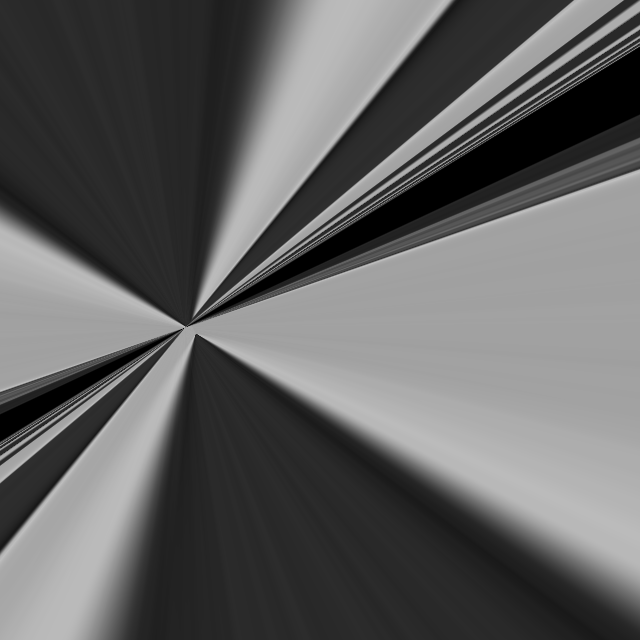
This background is drawn by a Shadertoy shader. Its source:

```glsl
// Grey rays fan out from a point left of the centre, mirrored through it.
// Each shade depends on the folded angle: a soft dark wedge, crisp bands,
// and stripes that crowd together toward a black ray.

float hash(float n) {
    n = fract(n * 0.1031);
    n *= n + 33.33;
    return fract(n * (n + n));
}

float noise(float x) {
    float i = floor(x);
    return mix(hash(i), hash(i + 1.0), smoothstep(0.0, 1.0, x - i));
}

// Angle in degrees; the upper side of the black ray covers 27 to 207
float foldedAngle(vec2 v) {
    vec2 normal = vec2(-0.454, 0.891);
    vec2 tangent = vec2(-0.891, -0.454);
    return 117.0 + degrees(atan(dot(v, tangent), dot(v, normal)));
}

float band(float a, float low, float high, float soft) {
    return smoothstep(low - soft, low + soft, a)
         * (1.0 - smoothstep(high - soft, high + soft, a));
}

void mainImage(out vec4 fragColor, in vec2 fragCoord) {
    vec2 p = fragCoord / iResolution.y - vec2(0.289, 0.488);
    float side = dot(p, vec2(-0.454, 0.891)) < 0.0 ? -1.0 : 1.0;
    float a = foldedAngle(p * side);

    // The wedge tips sit slightly beside the ray centre
    vec2 tip = side < 0.0 ? vec2(0.017, -0.009) : vec2(0.007, -0.002);
    float b = foldedAngle((p - tip) * side);

    // Angular size of about one pixel
    float aa = min(50.0 / (max(length(p), 0.001) * iResolution.y), 6.0);
    float streak = noise(a * 0.45) + 0.5 * noise(a * 1.3) - 0.75;

    // Broad light sectors with brighter rims
    float light = 0.73 - 0.1 * smoothstep(153.0, 174.0, b)
                - 0.08 * (1.0 - smoothstep(53.0, 64.0, b));
    light += 0.1 * exp(-abs(a - 51.6) * 1.3) + 0.12 * exp(-abs(a - 198.9) * 2.5);
    light += 0.012 * streak;

    // Soft dark wedge, deepest near its borders
    float dark = 0.165 - 0.065 * exp(-abs(b - 143.0) / 4.0)
               - 0.045 * exp(-abs(b - 84.0) / 6.0) + 0.018 * streak;
    float wedge = smoothstep(66.0, 80.0, b) * (1.0 - smoothstep(145.0, 153.0, b));
    float shade = mix(light, dark, wedge);

    // Dark band and the slim light band beside it
    float slate = 0.18 - 0.09 * exp(-abs(a - 50.0) * 0.9) + 0.015 * streak;
    shade = mix(shade, slate, band(a, 20.0, 50.7, aa + 0.35));
    float slim = 0.64 + 0.1 * exp(-abs(a - 39.7) * 2.0);
    shade = mix(shade, slim, band(a, 36.7, 40.1, aa));

    // Stripes narrowing toward the black ray
    float gap = max(a - 30.2, 0.8);
    float phase = fract(9.0 / gap);
    float blur = 9.0 * aa / (gap * gap);
    float stripe = mix(band(phase, 0.62, 0.97, 0.03 + min(blur, 0.2)), 0.35,
                       smoothstep(0.25, 0.9, blur));
    shade = mix(shade, mix(0.16, 0.68, stripe), band(a, 31.7, 36.7, aa));

    // Black ray, then its charcoal and streaked grey flanks
    shade = mix(shade, 0.0, band(a, 0.0, 31.7, aa));
    float flank = 0.34 + 0.14 * (noise(a * 3.2) - 0.5);
    flank = mix(flank, 0.18, exp(-abs(a - 199.4) * 4.0));
    flank = mix(flank, 0.12 + 0.04 * noise(a * 2.0), smoothstep(202.7 - aa, 202.7 + aa, a));
    flank *= 1.0 - smoothstep(205.1 - aa, 205.1 + aa, a);
    shade = mix(shade, flank, smoothstep(199.2 - aa, 199.2 + aa, a));

    fragColor = vec4(vec3(clamp(shade, 0.0, 1.0)), 1.0);
}
```
